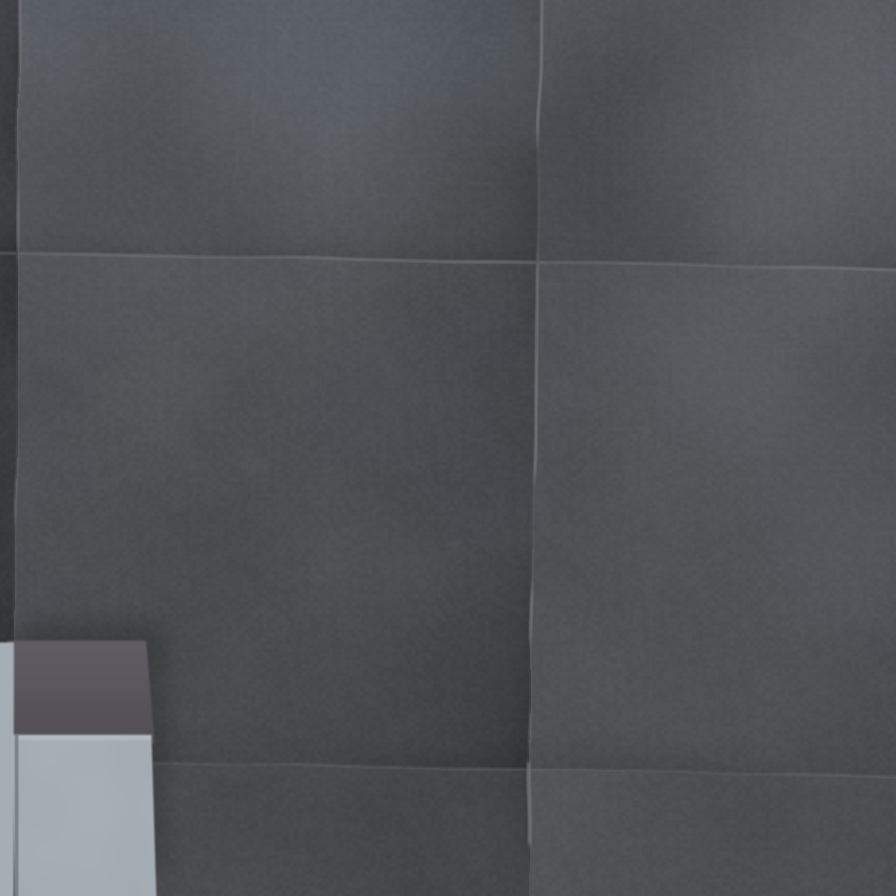
Give the GLSL for this texture, as a WebGL 2 fragment shader.

```glsl
#version 300 es
precision highp float;
// Large dark slate tiles on a slightly skewed grid with thin, worn pale joints.
// Each tile has its own gradient, cloudy stains and grain; a pale block with
// a grey top face stands in the lower left corner and casts a soft shadow.
uniform vec2 u_resolution;
out vec4 outColor;

const vec3 JOINT = vec3(0.46, 0.46, 0.48);
const vec3 BLOCK_FRONT = vec3(0.65, 0.68, 0.71);
const vec3 BLOCK_TOP = vec3(0.36, 0.35, 0.375);
const vec3 BLOCK_GAP = vec3(0.43, 0.46, 0.49);
const vec3 COOL_TINT = vec3(0.94, 1.0, 1.07);
const vec3 WARM_TINT = vec3(0.99, 1.0, 1.03);

float hash(vec2 p) {
  return fract(sin(dot(p, vec2(127.1, 311.7))) * 43758.5453);
}

float noise(vec2 p) {
  vec2 i = floor(p), f = fract(p);
  f = f * f * (3.0 - 2.0 * f);
  return mix(mix(hash(i), hash(i + vec2(1, 0)), f.x),
             mix(hash(i + vec2(0, 1)), hash(i + vec2(1, 1)), f.x), f.y);
}

float fbm(vec2 p) {
  float sum = 0.0, amp = 0.5;
  for (int i = 0; i < 4; i++) {
    sum += amp * noise(p);
    p = p * 2.03 + 17.3;
    amp *= 0.5;
  }
  return sum;
}

// Soft elliptical spot, 1 at its centre
float spot(vec2 p, vec2 centre, vec2 radius) {
  vec2 d = (p - centre) / radius;
  return exp(-dot(d, d));
}

// Soft line of the given half width around d = 0
float line(float d, float width) {
  return 1.0 - smoothstep(width * 0.3, width * 1.7, abs(d));
}

// Soft-edged rectangle
float slab(vec2 p, vec2 lo, vec2 hi, float soft) {
  vec2 m = smoothstep(lo - soft, lo + soft, p) * (1.0 - smoothstep(hi - soft, hi + soft, p));
  return m.x * m.y;
}

// Grid coordinates: whole numbers fall on the joints
vec2 tileGrid(vec2 p) {
  return vec2((p.x - 0.0155 - 0.0055 * p.y) / (0.574 + 0.0085 * p.y),
              (p.y - 0.152 + 0.018 * p.x) / 0.566);
}

// Brightness of the slate: tile gradient, stains, broad light
float slateTone(vec2 p, vec2 id, vec2 f) {
  float tone = 0.297 + 0.03 * id.y + 0.04 * (f.y - 0.3) - 0.045 * (f.x - 0.5);
  tone += 0.012 * (hash(id + 3.0) - 0.5);
  tone += 0.07 * (fbm(p * 5.0 + id * 7.0) - 0.47);
  tone += 0.04 * spot(p, vec2(0.38, 0.92), vec2(0.22, 0.16));
  tone += 0.06 * spot(p, vec2(0.95, 0.86), vec2(0.15, 0.20));
  tone -= 0.045 * spot(p, vec2(0.67, 0.84), vec2(0.12, 0.14)) * step(1.0, id.x);
  tone += 0.025 * spot(p, vec2(0.90, 0.40), vec2(0.20, 0.30));
  tone -= 0.06 * step(id.x, -1.0);
  return tone;
}

vec3 slate(vec2 p) {
  vec2 g = tileGrid(p);
  g.x += 0.006 * (noise(vec2(p.y * 14.0, 2.0)) - 0.5);
  g.y += 0.004 * (noise(vec2(p.x * 12.0, 8.0)) - 0.5);
  vec2 id = floor(g), f = fract(g), d = g - round(g);
  float tone = slateTone(p, id, f);
  // Shade gathered on the left of and above the joints
  float patchy = smoothstep(0.3, 0.75, noise(p * 9.0 + 4.0));
  tone -= 0.035 * exp(-(1.0 - f.x) * 28.0) * patchy;
  tone -= 0.03 * exp(-f.y * 30.0) * step(0.0, id.y) * (0.4 + 0.6 * patchy);
  // Fine grain and small pale scuffs
  tone += 0.022 * (noise(p * 230.0) - 0.5) + 0.012 * (noise(p * 410.0) - 0.5);
  tone += 0.035 * spot(p, vec2(0.506, 0.393), vec2(0.006, 0.004));
  tone += 0.02 * spot(p, vec2(0.285, 0.480), vec2(0.014, 0.010));
  float cool = clamp(0.15 + 0.6 * p.y + 0.9 * (fbm(p * 4.0 + 9.0) - 0.47), 0.0, 1.0);
  vec3 color = tone * mix(WARM_TINT, COOL_TINT, cool);
  // Worn joints: intermittent upright, fainter towards the floor
  float wear = noise(vec2(p.y * 16.0, round(g.x) * 5.0));
  float upright = line(d.x, 0.0032) * (0.12 + 0.6 * smoothstep(0.3, 0.8, wear));
  float bright = slab(p, vec2(0.57, 0.057), vec2(0.61, 0.15), 0.006);
  upright = max(upright * smoothstep(0.05, 0.08, p.y), line(d.x, 0.004) * bright * 0.75);
  float level = line(d.y, 0.0034) * (0.25 + 0.4 * noise(vec2(p.x * 11.0, 1.0)));
  level *= mix(0.45, 1.0, step(0.5, g.y));
  return mix(color, JOINT, max(upright, level));
}

vec3 addBlock(vec3 color, vec2 p) {
  const float SOFT = 0.0022;
  // Shadow cast on the slate
  color *= 1.0 - 0.17 * slab(p, vec2(0.02, 0.02), vec2(0.185, 0.305), 0.025);
  // Top face narrows towards the back
  vec2 q = vec2(p.x + 0.085 * (p.y - 0.18), p.y);
  vec3 top = BLOCK_TOP * (0.90 + 0.12 * smoothstep(0.18, 0.28, p.y));
  color = mix(color, top, slab(q, vec2(0.017, 0.17), vec2(0.172, 0.285), SOFT));
  // Pale front, brighter along its upper edge
  q.x = p.x + 0.03 * p.y;
  vec3 front = BLOCK_FRONT * (0.98 + 0.03 * noise(p * 20.0));
  front += 0.05 * line(p.y - 0.177, 0.003);
  color = mix(color, front, slab(q, vec2(0.017, -0.1), vec2(0.1745, 0.18), SOFT));
  // Neighbouring pale side and the narrow gap
  color = mix(color, BLOCK_FRONT, slab(p, vec2(-0.1), vec2(0.0155, 0.283), SOFT));
  return mix(color, BLOCK_GAP, 0.8 * line(p.x - 0.0185, 0.002) * (1.0 - step(0.18, p.y)));
}

void main() {
  vec2 p = gl_FragCoord.xy / u_resolution;
  outColor = vec4(addBlock(slate(p), p), 1.0);
}
```
